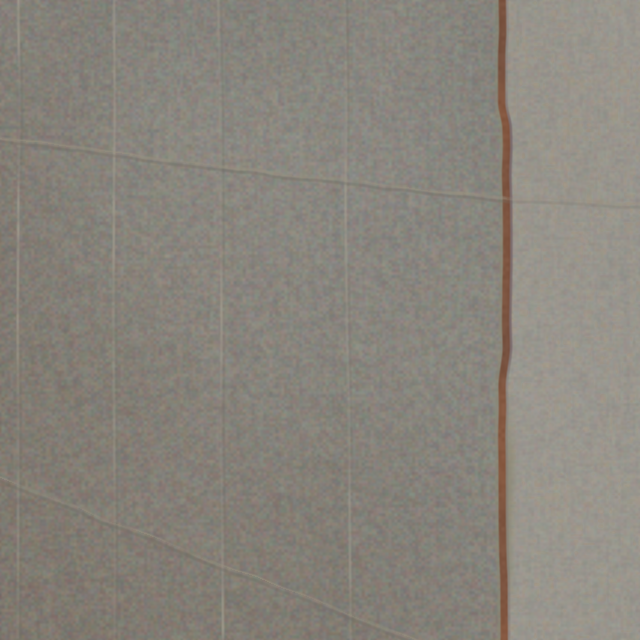
A three.js fragment shader for this texture:

```glsl
// Grey fabric-covered panels seen at a slant: upright seams spread by a projective
// formula, two sloping cross seams, and a rusty gap beside a paler panel.
// Layers: panel shade, woven noise, pale worn seams, then the gap and its fringes.

varying vec2 vUv;

// Layout
const int SEAMS = 4;               // upright seams left of the gap
const float SEAM_START = 0.029;
const float SEAM_STEP = 0.1334;
const float SEAM_SHRINK = 0.0713;  // perspective: panels widen to the right
const float SEAM_HALF = 0.0014;
const float ROW_HALF = 0.0019;
const float GAP_HALF = 0.0052;
const float SOFT = 0.0032;

// Colours
const vec3 WARM_GREY = vec3(0.508, 0.482, 0.446);
const vec3 COOL_GREY = vec3(0.519, 0.508, 0.480);
const vec3 PALE_PANEL = vec3(0.600, 0.587, 0.556);
const vec3 SEAM_LIGHT = vec3(0.625, 0.605, 0.550);
const vec3 SEAM_DARK = vec3(0.440, 0.425, 0.385);
const vec3 ROW_LIGHT = vec3(0.600, 0.570, 0.500);
const vec3 RUST = vec3(0.545, 0.335, 0.225);
const vec3 RUST_DARK = vec3(0.400, 0.270, 0.215);
const vec3 VIOLET = vec3(0.450, 0.375, 0.395);
const vec3 OLIVE = vec3(0.545, 0.530, 0.445);

// Fabric
const float GRAIN_SCALE = 215.0;
const float GRAIN_LIGHT = 0.042;
const float GRAIN_TINT = 0.060;
const float WEAVE = 0.026;

float hash(vec2 p) {
  return fract(sin(dot(p, vec2(127.1, 311.7))) * 43758.5453);
}

float noise(vec2 p) {
  vec2 i = floor(p), f = fract(p);
  f = f * f * (3.0 - 2.0 * f);
  return mix(mix(hash(i), hash(i + vec2(1.0, 0.0)), f.x),
             mix(hash(i + vec2(0.0, 1.0)), hash(i + vec2(1.0, 1.0)), f.x), f.y);
}

float band(float d, float halfWidth) {
  return 1.0 - smoothstep(halfWidth - SOFT * 0.5, halfWidth + SOFT * 0.8, abs(d));
}

float seamX(float i, float y) {
  float x = (SEAM_START + SEAM_STEP * i) / (1.0 - SEAM_SHRINK * i);
  float lean = 0.003 * i * (0.5 - y) + 0.003 * (noise(vec2(i * 9.0, y * 6.0)) - 0.5);
  return x + 0.0035 * sin(i * 1.5708) + lean;
}

float gapX(float y) {
  float kink = smoothstep(0.39, 0.46, y) * (1.0 - smoothstep(0.80, 0.84, y));
  return 0.7845 + 0.0062 * kink + 0.004 * (1.0 - smoothstep(0.0, 0.25, y))
    + 0.002 * (noise(vec2(3.0, y * 22.0)) - 0.5);
}

// Woven cloth: fine coloured grain plus threads running both ways
vec3 cloth(vec2 p, float pale) {
  vec2 g = p * GRAIN_SCALE;
  float light = noise(g) + 0.6 * noise(g * 0.55 + 31.0) - 0.8;
  float red = noise(g * 0.9 + 57.0) - 0.5;
  float green = noise(g * 0.8 + 93.0) - 0.5;
  float threads = noise(p * vec2(220.0, 45.0)) + noise(p * vec2(50.0, 220.0) + 17.0) - 1.0;
  vec3 tint = vec3(red, green * 0.7 - red * 0.25, -red * 0.5 - green * 0.3);
  vec3 warmThread = vec3(0.0, -0.015, -0.035) * smoothstep(0.1, 0.6, threads) * pale;
  return light * GRAIN_LIGHT * mix(1.0, 0.6, pale) + tint * GRAIN_TINT * mix(1.0, 0.6, pale)
    + threads * WEAVE * mix(0.6, 0.9, pale) + warmThread;
}

void main() {
  vec2 p = vUv;
  float gap = p.x - gapX(p.y);
  float pale = smoothstep(-SOFT, SOFT, gap);

  // Cross seams: the upper one flattens beyond the gap
  float upperY = mix(0.785 - 0.139 * p.x + 0.025 * p.x * p.x,
                     0.690 - 0.042 * (p.x - 0.787), pale);
  float upper = p.y - upperY - 0.003 * (noise(vec2(p.x * 30.0, 2.0)) - 0.5);
  float lower = p.y - (0.253 - 0.39 * p.x) - 0.004 * (noise(vec2(p.x * 25.0, 8.0)) - 0.5);
  float row = step(0.0, upper) + step(0.0, lower);

  // Panel shade, with a slight ramp across each panel above the upper seam
  float panel = 0.0;
  for (int k = 0; k <= SEAMS; k++) panel += step(seamX(float(k), p.y), p.x);
  vec3 grey = mix(WARM_GREY, COOL_GREY, smoothstep(0.05, 0.75, p.x * 0.6 + p.y * 0.5));
  vec2 glow = p - vec2(0.50, 0.68);
  grey += 0.024 * exp(-10.0 * dot(glow, glow)) + 0.014 * (hash(vec2(panel, row)) - 0.5);
  vec3 col = mix(grey, PALE_PANEL, pale);
  col += 0.022 * (noise(p * 5.0) - 0.5) * mix(1.0, 0.6, pale) + cloth(p, pale);

  // Upright seams: faint shadow, pale thread that comes and goes
  for (int k = 0; k < SEAMS; k++) {
    float i = float(k);
    float d = p.x - seamX(i, p.y);
    float worn = smoothstep(0.30, 0.85, noise(vec2(i * 7.3 + 1.0, p.y * 6.0 + i)));
    float flecks = 0.55 + 0.7 * noise(vec2(i * 3.1, p.y * 50.0));
    col = mix(col, SEAM_DARK, band(d - 0.0045, SEAM_HALF) * 0.22 * (1.2 - worn));
    col = mix(col, SEAM_LIGHT, band(d, SEAM_HALF) * (0.16 + 0.55 * worn) * flecks);
  }

  // Rusty gap with pale left fringe, violet right edge and olive backing
  float backing = smoothstep(0.03, 0.14, p.y) * (1.0 - smoothstep(0.26, 0.42, p.y));
  float backingEdge = 1.0 - smoothstep(0.012, 0.026, gap + 0.006 * noise(vec2(p.y * 14.0, 4.0)));
  col = mix(col, OLIVE, pale * backingEdge * backing * 0.65);
  col = mix(col, OLIVE, band(gap + 0.007, 0.003) * 0.5);
  float violet = smoothstep(0.40, 0.46, p.y) * (1.0 - smoothstep(0.80, 0.86, p.y));
  col = mix(col, VIOLET, band(gap - 0.006, 0.003) * (0.25 + 0.5 * violet));
  vec3 rust = mix(RUST, RUST_DARK, 0.7 * noise(vec2(5.0, p.y * 11.0)));
  col = mix(col, rust + 0.04 * (noise(p * 150.0) - 0.5), band(gap, GAP_HALF) * 0.9);

  // Sloping cross seams over everything, fainter on the pale panel
  float rowWear = 0.12 + 0.55 * noise(vec2(p.x * 22.0, row * 5.0));
  float fade = mix(1.0, 0.6, pale);
  float shadow = max(band(upper + 0.005, ROW_HALF), band(lower + 0.006, ROW_HALF));
  float ridge = max(band(upper, ROW_HALF), band(lower, ROW_HALF));
  col = mix(col, SEAM_DARK, shadow * 0.35 * fade);
  col = mix(col, ROW_LIGHT, ridge * rowWear * fade);

  gl_FragColor = vec4(clamp(col, 0.0, 1.0), 1.0);
}
```
